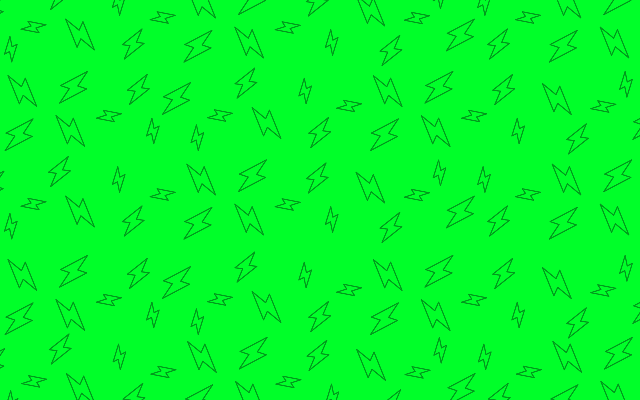
This pattern is drawn by a Shadertoy shader. Its source:

```glsl
// Thin outlined lightning bolts in five sizes and tilts, scattered on bright green.
// Each row repeats one cell: a half-turn symmetric group of ten bolts, plus a group
// of five that turns over in every second cell. Alternate rows are staggered.

const float HEIGHT = 480.0;             // canvas height in design units
const vec3  GROUND = vec3(0.0, 1.0, 0.16);
const vec3  INK = vec3(0.0, 0.0, 0.03);
const float LINE_WIDTH = 0.57;
const float SOFTNESS = 1.2;             // smoothing width in pixels
const int   ROWS = 5;
const float ROW_STEP = 106.2;
const float ROW_REACH = 62.0;           // half height a row can cover
const float CELL_WIDTH = 438.4;
const float CELL_REACH = 81.5;          // cell extent left of its small group
const float STAGGER = 223.8;
const vec2  FIRST_CELL = vec2(51.0, 27.0);

// Small unevenness in how the rows are laid
const vec2 ROW_JOG[5] = vec2[5](
    vec2(0.0), vec2(0.0), vec2(0.0), vec2(0.0, 8.4), vec2(0.9, 0.5));

// Five bolt kinds: half length, tilt in degrees
const vec2 KIND[5] = vec2[5](
    vec2(15.3, -94.0), vec2(15.2, -10.0), vec2(25.2, -133.0),
    vec2(25.3, -48.7), vec2(20.9, -59.5));

// Bolt centres within each group, one per kind
const vec2 LARGE_GROUP[5] = vec2[5](
    vec2(-127.8, -24.0), vec2(-75.0, -6.0), vec2(-28.8, -24.0),
    vec2(32.7, -28.5), vec2(110.4, -25.8));
const vec2 SMALL_GROUP[5] = vec2[5](
    vec2(38.0, -32.0), vec2(10.8, -5.4), vec2(-45.0, -14.4),
    vec2(63.0, 15.0), vec2(-20.3, 33.5));

// Half of the unit bolt outline; the other half is its half turn
const vec2 TIP = vec2(1.0, 0.0);
const vec2 SHOULDER = vec2(-0.35, -0.518);
const vec2 NOTCH = vec2(-0.179, -0.110);

float segmentDistance(vec2 p, vec2 a, vec2 b) {
    vec2 ab = b - a;
    return length(p - a - ab * clamp(dot(p - a, ab) / dot(ab, ab), 0.0, 1.0));
}

float halfOutline(vec2 p) {
    return min(segmentDistance(p, TIP, SHOULDER),
           min(segmentDistance(p, SHOULDER, NOTCH),
               segmentDistance(p, NOTCH, -TIP)));
}

float boltDistance(vec2 p, vec2 kind) {
    float size = kind.x;
    if (length(p) > size + 6.0) return length(p) - size;
    float angle = radians(kind.y);
    float c = cos(angle), s = sin(angle);
    vec2 q = vec2(c * p.x + s * p.y, c * p.y - s * p.x) / size;
    return size * min(halfOutline(q), halfOutline(-q));
}

// Distance to the nearest outline within one row; p is relative to its first cell
float rowDistance(vec2 p) {
    float cell = floor((p.x + CELL_REACH) / CELL_WIDTH);
    p.x -= cell * CELL_WIDTH;
    float turn = mod(cell, 2.0) < 0.5 ? -1.0 : 1.0;
    vec2 large = p - vec2(0.5 * CELL_WIDTH, 0.0);

    float d = 1e3;
    for (int k = 0; k < 5; k++) {
        d = min(d, boltDistance(p - turn * SMALL_GROUP[k], KIND[k]));
        d = min(d, boltDistance(large - LARGE_GROUP[k], KIND[k]));
        d = min(d, boltDistance(large + LARGE_GROUP[k], KIND[k]));
    }
    return d;
}

void mainImage(out vec4 fragColor, in vec2 fragCoord) {
    // Design units, measured down from the top left
    float pixel = HEIGHT / iResolution.y;
    vec2 p = vec2(fragCoord.x, iResolution.y - fragCoord.y) * pixel;

    float d = 1e3;
    for (int row = 0; row < ROWS; row++) {
        vec2 start = FIRST_CELL + ROW_JOG[row]
                   + vec2(STAGGER * float(row % 2), ROW_STEP * float(row));
        vec2 local = p - start;
        if (abs(local.y) < ROW_REACH) d = min(d, rowDistance(local));
    }

    // Share of the smoothing window covered by the line
    float halfWidth = 0.5 * LINE_WIDTH;
    float window = SOFTNESS * pixel;
    float covered = min(d + 0.5 * window, halfWidth) - max(d - 0.5 * window, -halfWidth);
    float ink = clamp(covered / window, 0.0, 1.0);

    fragColor = vec4(mix(GROUND, INK, ink), 1.0);
}
```
